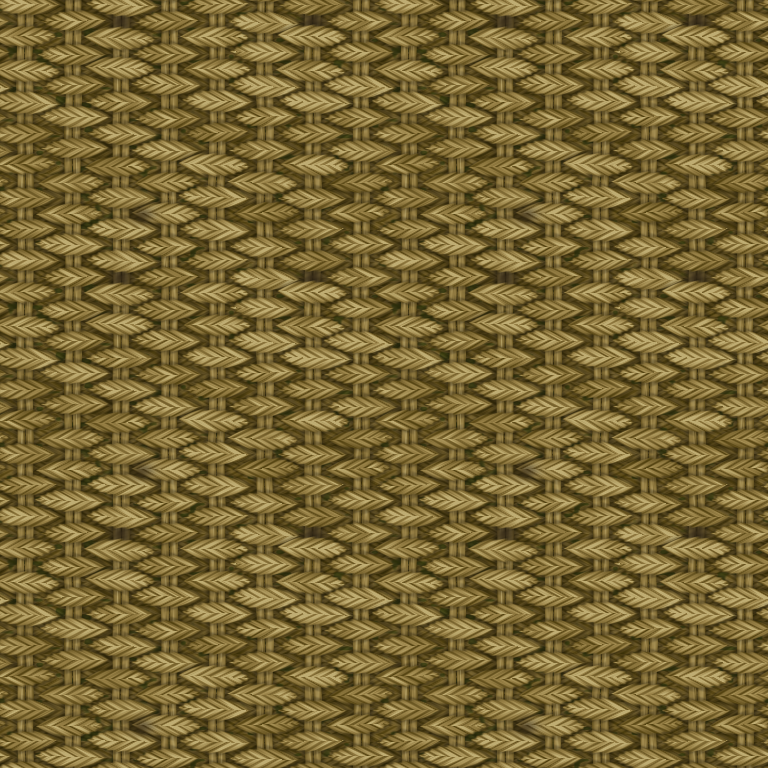
This texture is drawn by a three.js fragment shader. Its source:

```glsl
// Woven straw matting: plaited braids passing over paired upright stakes.
#define COLUMNS 16.0
#define ROWS 48.0
#define PATCH vec2(8.0, 16.0)       // cells before the wear repeats
#define BRAID_SIZE vec2(0.70, 0.64) // half extents, in cells
#define STRANDS 4.0                 // plait strands per column
#define SLANT 2.5
#define STAKE_OFFSET 0.09
#define STAKE_RADIUS 0.085
#define SHADOW 0.32
#define SOFT 0.09

varying vec2 vUv;

const vec3 PIT = vec3(0.18, 0.14, 0.08);
const vec3 MOSS = vec3(0.17, 0.21, 0.04);
const vec3 DEEP = vec3(0.28, 0.23, 0.04);
const vec3 BROWN = vec3(0.36, 0.29, 0.09);
const vec3 OCHRE = vec3(0.47, 0.39, 0.18);
const vec3 STRAW = vec3(0.60, 0.51, 0.28);
const vec3 PALE = vec3(0.75, 0.68, 0.45);

float hash(vec2 p) {
  return fract(sin(dot(p, vec2(127.1, 311.7))) * 43758.5453);
}

// Value noise that wraps after a whole number of lattice cells.
float wrapNoise(vec2 p, vec2 period) {
  vec2 i = floor(p), f = fract(p);
  f = f * f * (3.0 - 2.0 * f);
  vec2 a = mod(i, period), b = mod(i + 1.0, period);
  return mix(mix(hash(a), hash(vec2(b.x, a.y)), f.x),
             mix(hash(vec2(a.x, b.y)), hash(b), f.x), f.y);
}

vec3 strawRamp(float t) {
  t = clamp(t, 0.0, 1.0) * 4.0;
  vec3 c = mix(DEEP, BROWN, clamp(t, 0.0, 1.0));
  c = mix(c, OCHRE, clamp(t - 1.0, 0.0, 1.0));
  c = mix(c, STRAW, clamp(t - 2.0, 0.0, 1.0));
  return mix(c, PALE, clamp(t - 3.0, 0.0, 1.0));
}

// Herringbone of rounded, fibrous strands around the axis y = 0.
float plait(vec2 d, float seed, float dir) {
  float s = STRANDS * d.x + dir * SLANT * abs(d.y) + 0.5 * step(0.0, d.y);
  float f = fract(s);
  float strand = hash(vec2(mod(floor(s), STRANDS * PATCH.x), seed));
  float body = smoothstep(0.0, 0.35, f) * smoothstep(1.0, 0.65, f);
  vec2 period = vec2(5.0 * STRANDS * PATCH.x, 512.0);
  float fibre = wrapNoise(vec2(s * 5.0, d.y * 2.0 + floor(seed * 400.0)), period);
  return 0.48 * body + 0.36 * fibre + 0.26 * (strand - 0.5);
}

// Soft dark stain, repeated with the given period.
float stain(vec2 p, vec2 center, vec2 period) {
  vec2 d = mod(p - center + 0.5 * period, period) - 0.5 * period;
  return exp(-dot(d * d, vec2(18.0, 4.0)));
}

void main() {
  vec2 p = vUv * vec2(COLUMNS, ROWS) - vec2(0.02, 0.15);
  vec2 cell = floor(p);

  // Shaded braid lengths behind the stakes
  float row = mod(cell.y, PATCH.y);
  float y = fract(p.y) - 0.5;
  float grain = wrapNoise(p * vec2(5.0, 3.0), PATCH * vec2(5.0, 3.0));
  float back = plait(vec2(p.x, y), hash(vec2(row, 3.0)), 1.0);
  vec3 color = strawRamp(0.55 * back + 0.25 * grain - 0.5 * y * y);
  color = mix(color, MOSS, 0.7 * smoothstep(0.68, 0.9, grain));

  // Paired upright stakes
  float sway = wrapNoise(p * vec2(1.0, 0.5), PATCH * vec2(1.0, 0.5)) - 0.5;
  float sx = fract(p.x) - 0.5 + 0.05 * sway;
  float across = abs(abs(sx) - STAKE_OFFSET) / STAKE_RADIUS;
  float reed = wrapNoise(p * vec2(40.0, 1.0), PATCH * vec2(40.0, 1.0));
  float stakeTone = 0.3 + 0.42 * (1.0 - across * across) + 0.35 * (reed - 0.4);
  color *= 1.0 - SHADOW * smoothstep(0.32, 0.16, abs(sx));
  color = mix(color, strawRamp(stakeTone), smoothstep(1.1, 0.8, across));
  color = mix(color, PIT, 0.85 * stain(p, vec2(2.5, 14.5), vec2(4.0, 16.0)));

  // Braids over every other stake, each row overlapping the one above
  for (int j = 1; j >= -1; j--) {
    for (int i = -1; i <= 1; i++) {
      vec2 id = cell + vec2(float(i), float(j));
      if (mod(id.x + id.y, 2.0) < 0.5) continue;
      vec2 key = mod(id, PATCH);
      float seed = hash(key + 0.37);
      vec2 jitter = vec2(hash(key + 5.1), hash(key + 9.7)) - 0.5;
      vec2 d = p - id - 0.5 - jitter * vec2(0.12, 0.2);
      d.y += d.x * 0.3 * (seed - 0.5);
      float dir = hash(vec2(key.y, 8.3)) < 0.5 ? -1.0 : 1.0;

      // Lens outline with strand bumps
      vec2 size = BRAID_SIZE * (0.93 + 0.14 * seed);
      float bump = 0.04 * sin(6.2832 * (STRANDS * d.x + dir * SLANT * abs(d.y)));
      float taper = 1.0 - pow(abs(d.x) / size.x, 2.4);
      float edge = abs(d.y) - size.y * taper - bump;
      float rim = clamp(abs(d.y) / max(size.y * taper, 0.05), 0.0, 1.0);

      // Cast shadow, then the plaited body
      color *= 1.0 - SHADOW * smoothstep(0.35, -0.05, edge);
      float tone = 0.2 + 0.2 * (seed - 0.3) + plait(d, seed, dir);
      tone *= (1.0 - 0.35 * rim * rim) * (0.72 + 0.28 * clamp(taper * 1.6, 0.0, 1.0));
      color = mix(color, strawRamp(tone), smoothstep(SOFT, -SOFT, edge));
    }
  }

  // Rare worn dark patches
  color = mix(color, PIT, 0.6 * stain(p, vec2(2.95, 2.4), PATCH));
  gl_FragColor = vec4(color, 1.0);
}
```
